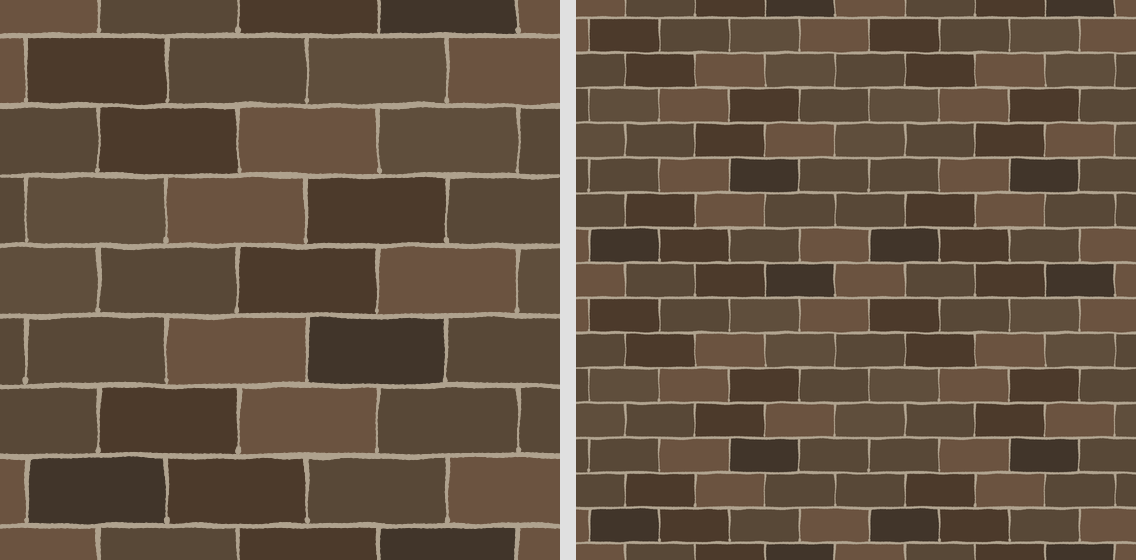
Left: one tile. Right: repeated 2 by 2.
A three.js fragment shader for this texture:

```glsl
varying vec2 vUv;

const float TAU = 6.2831853;
const float COLS = 4.0;
const float ROWS = 8.0;
const float BED_SHIFT = 0.49;     // height of the first bed joint, in rows
const float EVEN_SHIFT = 0.19;    // first upright joint of even rows, in bricks
const float ODD_SHIFT = 0.70;     // the same for odd rows
const float BED_HALF = 0.0045;    // half thickness of bed joints
const float BED_VARY = 0.0018;
const float BED_WANDER = 0.0024;
const float UPRIGHT_THIN = 0.0019;
const float UPRIGHT_WIDE = 0.0056;
const float UPRIGHT_WANDER = 0.0034;
const float DROP_RADIUS = 0.0056;
const float SMEAR_DEPTH = 0.0045;
const float ROUGHNESS = 0.0006;
const float EDGE = 0.0010;        // softness of the edges

const vec3 MORTAR = vec3(0.685, 0.635, 0.555);
const vec3 CHARCOAL = vec3(0.253, 0.207, 0.163);
const vec3 UMBER = vec3(0.300, 0.229, 0.170);
const vec3 TAUPE = vec3(0.345, 0.282, 0.217);
const vec3 OLIVE = vec3(0.372, 0.305, 0.235);
const vec3 RUSSET = vec3(0.420, 0.324, 0.250);

float hash(vec2 p) {
  return fract(sin(dot(p, vec2(127.1, 311.7))) * 4375.85);
}

// Slow drift and fine raggedness; whole frequencies make both wrap
float wave(float t, float seed) {
  return 0.50 * sin(TAU * (3.0 * t + seed))
       + 0.30 * sin(TAU * (7.0 * t + 2.3 * seed))
       + 0.20 * sin(TAU * (13.0 * t + 5.1 * seed));
}

float grain(float t, float seed) {
  return 0.40 * sin(TAU * (71.0 * t + 3.7 * seed))
       + 0.35 * sin(TAU * (113.0 * t + 7.9 * seed))
       + 0.25 * sin(TAU * (167.0 * t + 9.3 * seed));
}

// Shuffles the bricks so that each tone keeps its exact share
vec3 brickColor(float col, float row) {
  float slot = mod(row, 2.0) < 0.5 ? col : 2.0 - col;
  float n = mod(slot, COLS) * ROWS + row;
  float rank = mod(13.0 * n + 6.0 * n * n, COLS * ROWS);
  vec3 color = mix(CHARCOAL, UMBER, step(2.5, rank));
  color = mix(color, TAUPE, step(9.5, rank));
  color = mix(color, OLIVE, step(19.5, rank));
  return mix(color, RUSSET, step(23.5, rank));
}

// Signed distance to a bed joint; each side has its own outline
float bedJoint(float x, float dy, float id) {
  float side = step(0.0, dy);
  float seed = hash(vec2(id + 11.0, side + 3.0));
  float halfWidth = BED_HALF + BED_VARY * wave(x, seed) + ROUGHNESS * grain(x, seed);

  // Occasional smear hanging below the joint
  float away = abs(fract(x - hash(vec2(id, 21.0)) + 0.5) - 0.5);
  float smear = 1.0 - smoothstep(0.025, 0.075, away);
  halfWidth += SMEAR_DEPTH * smear * (1.0 - side) * step(0.7, hash(vec2(id, 33.0)));
  return abs(dy) - halfWidth;
}

// Signed distance to an upright joint: tapers downward and ends in a drop
float uprightJoint(float dx, float height, vec2 id) {
  float seed = hash(id + 5.0);
  float side = step(0.0, dx);
  float start = 0.75 * hash(id + 17.0) - 0.15;
  float wide = UPRIGHT_WIDE * mix(0.7, 1.0, hash(id + 29.0));
  float halfWidth = mix(UPRIGHT_THIN, wide, smoothstep(start, 1.05, height));
  float rough = ROUGHNESS * grain(vUv.y, seed + 0.37 * side);
  float stem = abs(dx) - halfWidth - rough;

  float radius = DROP_RADIUS * mix(0.55, 1.0, hash(id + 41.0));
  vec2 toDrop = vec2(dx, 0.7 * (height / ROWS - 0.0095));
  return min(stem, length(toDrop) - radius - rough);
}

void main() {
  // Nearest bed joint, then the row on this side of it
  float y = vUv.y * ROWS - BED_SHIFT;
  float bed = floor(y + 0.5);
  float bedId = mod(bed, ROWS);
  float dy = (y - bed) / ROWS - BED_WANDER * wave(vUv.x, hash(vec2(bedId, 7.0)));
  float row = bed - 1.0 + step(0.0, dy);
  float rowId = mod(row, ROWS);

  // Nearest upright joint, then the brick on this side of it
  float x = vUv.x * COLS - mix(EVEN_SHIFT, ODD_SHIFT, mod(rowId, 2.0));
  float upright = floor(x + 0.5);
  vec2 uprightId = vec2(mod(upright, COLS), rowId);
  float dx = (x - upright) / COLS - UPRIGHT_WANDER * wave(vUv.y, hash(uprightId + 53.0));
  float col = mod(upright - 1.0 + step(0.0, dx), COLS);

  // Mortar over bricks
  float joint = min(bedJoint(vUv.x, dy, bedId), uprightJoint(dx, y - row, uprightId));
  float mortar = 1.0 - smoothstep(-EDGE, EDGE, joint);
  gl_FragColor = vec4(mix(brickColor(col, rowId), MORTAR, mortar), 1.0);
}
```
